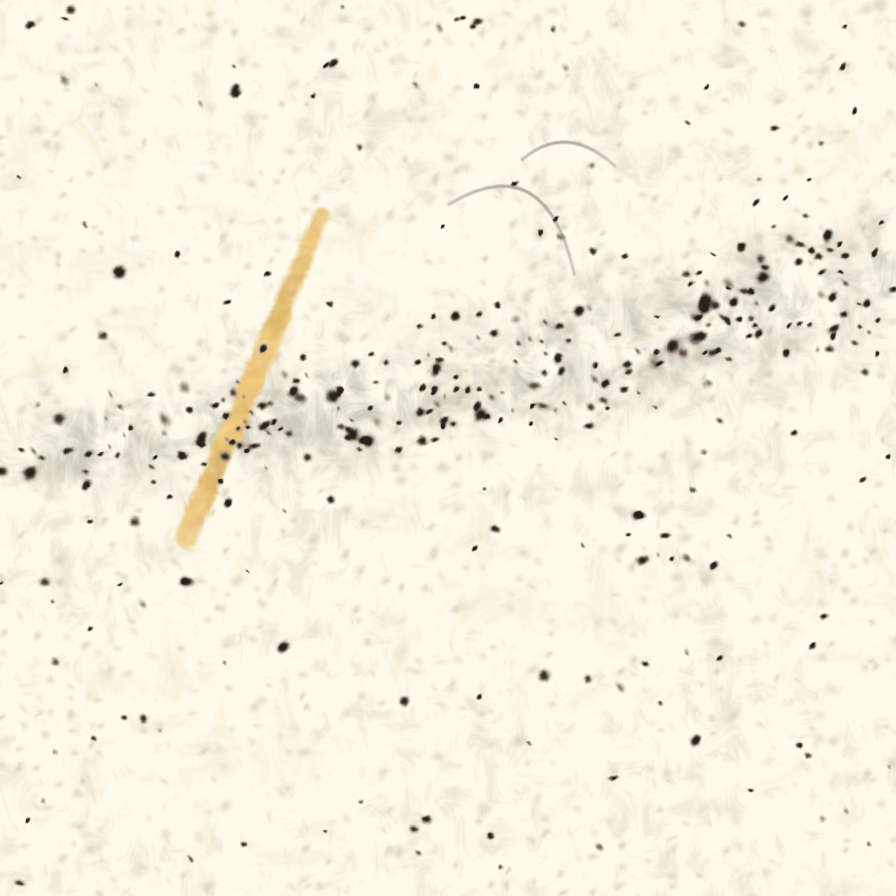
This texture is drawn by a WebGL 2 fragment shader. Its source:

```glsl
#version 300 es
precision highp float;
// Cream paper with a rising band of dark grit, one ochre splinter and two hairs.
// Grit is a sum of jittered cellular bumps whose odds follow a density field,
// so near grains merge; the paper is layered warped sines plus faint bumps.

#define PAPER vec3(0.998, 0.985, 0.930)
#define SHADE vec3(0.87, 0.84, 0.76)
#define WARM vec3(0.95, 0.86, 0.72)
#define DUST vec3(0.76, 0.76, 0.71)
#define GRIT vec3(0.13, 0.11, 0.10)
#define HALO vec3(0.60, 0.54, 0.47)
#define OCHRE vec3(0.90, 0.75, 0.46)
#define HAIR vec3(0.66, 0.65, 0.62)
#define SPARSE 0.011
#define BAND_GAIN 0.42

uniform vec2 u_resolution;
out vec4 fragColor;

vec3 hash3(vec2 cell, float seed) {
    vec3 q = fract(vec3(cell.xyx) * vec3(0.1031, 0.1030, 0.0973) + seed * 0.173);
    q += dot(q, q.yxz + 33.33);
    return fract((q.xxy + q.yzz) * q.zyx);
}

// Layered sines, each bent by the previous layer
float mottle(vec2 p) {
    float sum = 0.0, weight = 0.5;
    for (int i = 0; i < 5; i++) {
        p = mat2(0.8, 0.6, -0.6, 0.8) * p * 1.6 + 1.3;
        p += 0.7 * sin(p.yx * 0.9);
        sum += weight * sin(p.x) * sin(p.y);
        weight *= 0.72;
    }
    return sum;
}

float patchAt(vec2 p, vec2 center, vec2 size) {
    vec2 d = (p - center) / size;
    return exp(-dot(d, d));
}

// Lower, darkest edge of the grit band
float ridge(float x) { return 0.47 + 0.03 * x + 0.14 * x * x; }

float band(vec2 p) {
    float offset = p.y - ridge(p.x) - 0.025 - 0.05 * p.x;
    float width = 0.045 + 0.025 * p.x;
    return exp(-pow(offset / width, 2.0)) * smoothstep(-0.03, 0.10, p.x);
}

float density(vec2 p) {
    float clumps = 0.75 + 0.5 * sin(p.x * 41.0 - 3.4) * sin(p.y * 34.0 + p.x * 9.0);
    float dark = exp(-pow((p.y - ridge(p.x) - 0.012) / 0.022, 2.0));
    float strays = patchAt(p, vec2(0.03, 0.98), vec2(0.05, 0.03))
        + patchAt(p, vec2(0.53, 0.97), vec2(0.06, 0.025))
        + patchAt(p, vec2(0.17, 0.33), vec2(0.10, 0.022))
        + patchAt(p, vec2(0.73, 0.40), vec2(0.06, 0.035));
    return band(p) * clumps + 0.45 * dark * smoothstep(0.02, 0.10, p.x) + 0.35 * strays;
}

// Sum of soft oval bumps, one per chosen cell
float grains(vec2 p, float cells, float seed, float odds, float gain) {
    vec2 grid = p * cells, home = floor(grid);
    float sum = 0.0;
    for (int j = -1; j <= 1; j++)
    for (int i = -1; i <= 1; i++) {
        vec2 cell = home + vec2(i, j);
        vec3 place = hash3(cell, seed), form = hash3(cell + 71.0, seed);
        vec2 center = cell + 0.1 + 0.8 * place.xy;
        if (place.z > odds + gain * density(center / cells)) continue;
        float turn = (form.x - 0.5) * 2.4, c = cos(turn), s = sin(turn);
        vec2 d = mat2(c, -s, s, c) * (grid - center);
        d.y *= 1.0 + 0.8 * form.y;
        float radius = 0.27 + 0.22 * form.z * form.z;
        float fade = 1.0 - smoothstep(0.7, 1.1, length(d));
        sum += exp(-dot(d, d) / (radius * radius)) * fade * (0.45 + 0.75 * form.x);
    }
    return sum;
}

float segment(vec2 p, vec2 a, vec2 b) {
    vec2 ab = b - a;
    return length(p - a - ab * clamp(dot(p - a, ab) / dot(ab, ab), 0.0, 1.0));
}

// Ink of a hair along a quadratic curve, fading at both ends
float hair(vec2 p, vec2 a, vec2 b, vec2 c) {
    float ink = 0.0;
    vec2 last = a;
    for (int i = 1; i <= 14; i++) {
        float t = float(i) / 14.0;
        vec2 next = mix(mix(a, b, t), mix(b, c, t), t);
        float line = 1.0 - smoothstep(0.0003, 0.0033, segment(p, last, next));
        ink = max(ink, line * (0.55 + 0.35 * sin(t * 3.1416)));
        last = next;
    }
    return ink;
}

void main() {
    vec2 p = gl_FragCoord.xy / u_resolution;

    // Paper tone and faint flecks
    float broad = mottle(p * 7.0), tone = mottle(p * 24.0);
    float grain = mottle(p * vec2(62.0, 50.0) + 9.0);
    float stain = 0.4 * broad + 0.45 * tone + 0.75 * grain;
    vec3 color = mix(PAPER, SHADE, 0.5 * smoothstep(-0.05, 1.0, stain));
    color = mix(color, WARM, 0.30 * smoothstep(0.1, 0.9, 0.6 * tone - 0.5 * broad - 0.4 * grain));
    float flecks = grains(p + 0.003 * vec2(tone, grain), 66.0, 5.0, 0.16, 0.25);
    color = mix(color, SHADE * 0.94, 0.6 * clamp(flecks, 0.0, 1.0));

    // Grey dust, blotchy under the band
    float dust = band(p) * (0.34 + 0.35 * tone + 0.45 * grain + 0.25 * broad);
    color = mix(color, DUST, clamp(dust, 0.0, 0.75));

    // Hairs
    float hairs = max(hair(p, vec2(0.583, 0.822), vec2(0.632, 0.864), vec2(0.686, 0.815)),
                      hair(p, vec2(0.501, 0.772), vec2(0.609, 0.837), vec2(0.641, 0.694)));
    color = mix(color, HAIR, hairs);

    // Splinter: ragged sides, thin pale ends
    vec2 foot = vec2(0.209, 0.402), tip = vec2(0.359, 0.760);
    float along = clamp((p.y - foot.y) / (tip.y - foot.y), 0.0, 1.0);
    float girth = 0.0125 - 0.004 * smoothstep(0.6, 1.0, along) + 0.0025 * grain + 0.001 * tone;
    float splinter = 1.0 - smoothstep(-0.005, 0.004, segment(p, foot, tip) - girth);
    splinter *= 0.88 + 0.12 * sin(along * 3.1416) + 0.1 * min(grain, 0.0);
    color = mix(color, OCHRE + 0.08 * tone - vec3(0.0, 0.01, 0.04) * grain, splinter);

    // Grit in two sizes, brown at the rim and near black inside
    vec2 ragged = p + 0.0022 * vec2(grain, mottle(p * 58.0 + 3.0));
    float grit = grains(ragged, 78.0, 1.0, 1.6 * SPARSE, 0.8 * BAND_GAIN)
               + grains(ragged, 50.0, 2.0, 0.5 * SPARSE, 0.5 * BAND_GAIN);
    color = mix(color, HALO, 0.85 * smoothstep(0.08, 0.60, grit));
    color = mix(color, GRIT, 0.95 * smoothstep(0.36, 0.92, grit));

    fragColor = vec4(clamp(color, 0.0, 1.0), 1.0);
}
```
